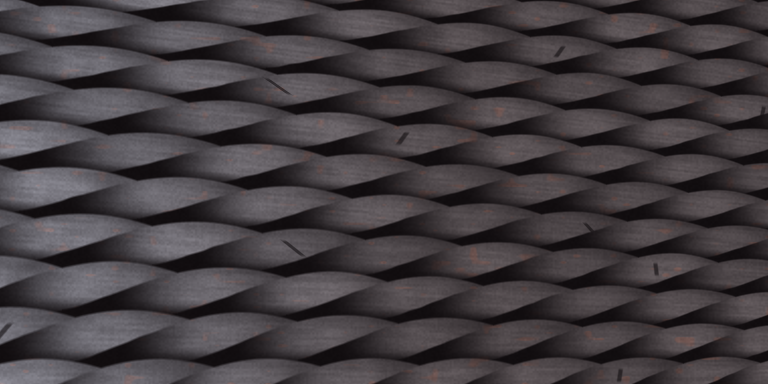
This texture is drawn by a Shadertoy shader. Its source:

```glsl
// Stacked dark steel bars, each a square rod twisted along its length.
// Rows fan out in perspective; every rod is shaded from its exact rotated
// square section, lower rods lying over the shadowed undersides above.

float hash(vec2 p) {
    return fract(sin(dot(p, vec2(127.1, 311.7))) * 43758.5453);
}

float noise(vec2 p) {
    vec2 i = floor(p), f = fract(p);
    f = f * f * (3.0 - 2.0 * f);
    return mix(mix(hash(i), hash(i + vec2(1, 0)), f.x),
               mix(hash(i + vec2(0, 1)), hash(i + vec2(1, 1)), f.x), f.y);
}

// Row number, counted downwards, at canvas point p (y down)
float rowAt(vec2 p) {
    float s = (p.x - 0.26) / 1.667;
    float y = p.y - mix(0.07, 0.286, s);
    float b = mix(0.099, 0.086, s);
    float c = mix(0.0022, 0.0, s);
    return 2.0 * y / (b + sqrt(max(b * b + 4.0 * c * y, 0.0)));
}

// Light on one flat face: turn is its angle to the viewer, q the height on the rod
float faceLight(float turn, float q, vec2 id) {
    float light = smoothstep(-1.0, 0.3, turn) * (1.0 - 0.3 * smoothstep(0.6, 1.5, turn));
    light *= 1.0 - 0.22 * smoothstep(0.2, 0.6, q);
    light *= 0.88 + 0.24 * hash(id);

    // An occasional short nick across the face
    vec2 nick = vec2(turn - 0.9 * hash(id + 3.1), q - 0.12);
    nick.x += nick.y * (2.0 * hash(id + 5.7) - 1.0);
    float mark = (1.0 - smoothstep(0.02, 0.06, abs(nick.x)))
               * (1.0 - smoothstep(0.12, 0.22, abs(nick.y)));
    return light * (1.0 - 0.6 * mark * step(0.9, hash(id + 9.3)));
}

void mainImage(out vec4 fragColor, in vec2 fragCoord) {
    vec2 p = fragCoord / iResolution.y;
    p.y = 1.0 - p.y;
    float row = rowAt(p) - 0.1;
    float soft = max(0.035, 8.0 / iResolution.y);
    float twist = -log(1.0 - 0.198 * p.x) / 0.0635;
    float light = 0.0;

    // Underside of the rod above, then the top of the rod below over it
    for (int i = 0; i < 2; i++) {
        float k = floor(row) + float(i);
        float q = k - row;
        float t = twist - 0.3 - 0.19 * k + 0.2 * (hash(vec2(k, 4.0)) - 0.5);
        float face = floor(t);
        float turn = (t - face) * 1.5708;
        float corner = turn - 0.7854;
        float radius = 0.61 + 0.03 * (hash(vec2(k, face)) - 0.5) * sin(2.0 * turn);

        float upper = faceLight(turn, q, vec2(face, k));
        float lower = faceLight(turn - 1.5708, q, vec2(face + 1.0, k));
        float ridge = radius * sin(corner) + 0.02 * (noise(vec2(t * 9.0, k)) - 0.5);
        float shade = mix(lower, upper, smoothstep(-soft, soft, q - ridge));
        shade *= smoothstep(-0.55, -0.12, q);

        float inside = smoothstep(-soft, soft, radius * cos(corner) - abs(q));
        light = mix(light, shade, inside);
    }

    // Brushed streaks along the rods, blotches and fine grain
    float streak = noise(vec2(p.x * 14.0, row * 16.0));
    float blotch = noise(p * 22.0 + 7.0);
    float grain = noise(p * 190.0);
    light *= 0.8 + 0.17 * streak + 0.13 * blotch + 0.1 * grain;

    // Cool sheen at the left fading to a dimmer, warmer right
    float away = smoothstep(0.0, 1.3, p.x);
    vec3 steel = mix(vec3(0.40, 0.41, 0.435), vec3(0.275, 0.26, 0.262), away);
    vec3 color = vec3(0.065, 0.05, 0.058) + steel * light;

    // Sparse rust specks
    float rust = smoothstep(0.8, 0.95, noise(p * vec2(30.0, 60.0) + 31.0));
    color += light * rust * vec3(0.07, 0.005, -0.02);

    color += 0.012 * (grain - 0.5);
    fragColor = vec4(color, 1.0);
}
```
